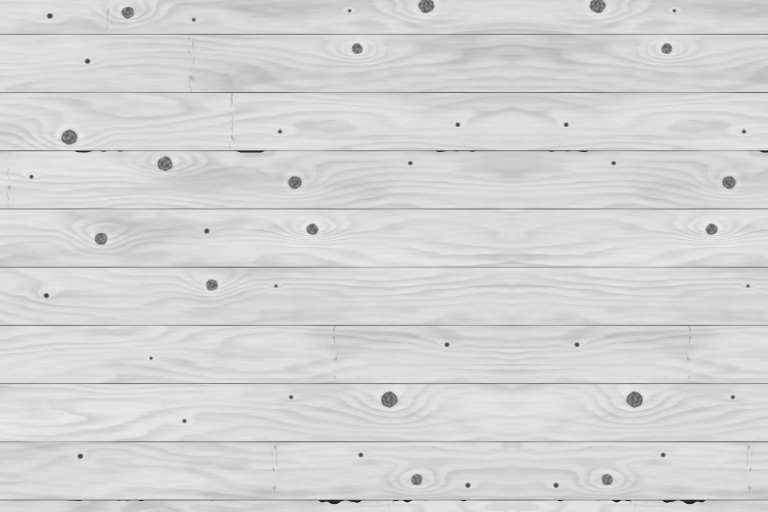
Write a WebGL 2 fragment shader that draws this texture.

```glsl
#version 300 es
precision highp float;
precision highp int;

uniform vec2 u_resolution;
out vec4 fragColor;

// Lengths are fractions of the canvas height
#define PLANK_PITCH 0.1137
#define FIRST_SEAM 0.0234
#define MIRROR_X 1.0
#define SEAM_HALF 0.0009
#define RINGS 5.0
#define WOOD 0.882
#define LATEWOOD 0.06
#define STAIN 0.10
#define FIBRE 0.028
#define SEAM_TONE 0.36
#define BIG_KNOT_CHANCE 0.55
#define SMALL_KNOT_CHANCE 0.55

vec2 hash2(vec2 cell) {
    uvec2 v = uvec2(ivec2(floor(cell)) + 4096);
    v = v * 1664525u + 1013904223u;
    for (int i = 0; i < 2; i++) {
        v.x += v.y * 1664525u;
        v.y += v.x * 1664525u;
        v ^= v >> 16u;
    }
    return vec2(v & 0xffffu) / 65535.0;
}

float corner(vec2 cell, vec2 offset) {
    float angle = 6.2832 * hash2(cell).x;
    return dot(vec2(cos(angle), sin(angle)), offset);
}

// Gradient noise, about -0.7 to 0.7
float noise(vec2 p) {
    vec2 i = floor(p), f = p - i;
    vec2 u = f * f * f * (f * (f * 6.0 - 15.0) + 10.0);
    vec2 e = vec2(1.0, 0.0);
    return mix(mix(corner(i, f), corner(i + e.xy, f - e.xy), u.x),
               mix(corner(i + e.yx, f - e.yx), corner(i + e.xx, f - e.xx), u.x), u.y);
}

float disc(float dist, float radius, float px) {
    return 1.0 - smoothstep(radius - px, radius + px, dist);
}

void main() {
    float px = 1.0 / u_resolution.y;
    vec2 p = gl_FragCoord.xy * px;
    p.x = MIRROR_X - abs(p.x - MIRROR_X);

    float across = (p.y - FIRST_SEAM) / PLANK_PITCH;
    float row = floor(across), v = across - row;
    vec2 rowRandom = hash2(vec2(row, 11.0));
    vec2 shift = vec2(row * 17.3, row * 9.7);

    // Knots: two big and four small candidates on each plank
    float bend = 0.0, halo = 0.0, knotCover = 0.0, knotTone = 0.0;
    for (int i = 0; i < 6; i++) {
        bool big = i < 2;
        float slots = big ? 2.0 : 4.0;
        float slot = float(big ? i : i - 2);
        vec2 place = hash2(vec2(row * 8.0 + float(i), 31.0));
        vec2 kind = hash2(vec2(row * 8.0 + float(i), 77.0));
        if (kind.x > (big ? BIG_KNOT_CHANCE : SMALL_KNOT_CHANCE)) continue;

        vec2 centre = vec2((slot + 0.1 + 0.8 * place.x) / slots,
                           FIRST_SEAM + PLANK_PITCH * (row + mix(0.2, 0.8, place.y)));
        float radius = big ? mix(0.009, 0.015, kind.y) : mix(0.0025, 0.0048, kind.y);
        vec2 d = p - centre;
        float dist = length(d * vec2(0.95, 1.0)) + 0.15 * radius * noise(p * 90.0);
        vec2 swell = d / (radius * vec2(5.0, 2.5));
        bend += (big ? 3.2 : 0.8) * exp(-dot(swell, swell));
        float ring = (dist / radius - 1.6) / 0.4;
        halo += (big ? 0.03 : 0.015) * exp(-ring * ring);

        float cover = disc(dist, radius, 1.3 * px);
        float heart = 0.46 + 0.04 * sin(dist / radius * 11.0) + 0.22 * noise(p * 150.0);
        heart -= 0.07 * smoothstep(0.6, 1.0, dist / radius);
        knotTone = mix(knotTone, big ? heart : 0.27, step(0.001, cover));
        knotCover = max(knotCover, cover);
    }

    // Growth rings: slow darkening, then a soft edge; clear in some areas only
    float field = RINGS * v + bend
        + 3.6 * noise(vec2(p.x * 2.4, v * 1.4) + shift)
        + 0.7 * noise(vec2(p.x * 7.0, v * 4.0) + shift)
        + 0.15 * noise(vec2(p.x * 30.0, v * 9.0) + shift);
    float phase = fract(field);
    float edge = clamp(RINGS * px / PLANK_PITCH, 0.18, 0.4);
    float late = smoothstep(0.2, 1.0 - edge, phase) * (1.0 - smoothstep(1.0 - edge, 1.0, phase));
    float strength = clamp(0.65 + 1.3 * noise(vec2(p.x * 4.0, v * 2.5) + shift.yx), 0.05, 1.3);
    float tone = WOOD - 0.022 * rowRandom.x - LATEWOOD * late * strength + halo;

    // Broad tone drift, grey stains along the grain, and fine fibres
    tone += 0.045 * noise(vec2(p.x * 2.0, v * 0.8) + shift + 40.5);
    float blotch = noise(vec2(p.x * 3.0, v * 2.0) - shift)
        + 0.3 * noise(vec2(p.x * 14.0, v * 7.0) - shift);
    tone -= STAIN * smoothstep(0.04, 0.45, blotch) * (0.4 + 0.6 * rowRandom.y);
    tone += FIBRE * noise(vec2(p.x * 16.0, p.y * 150.0) + shift);
    tone += 0.5 * FIBRE * noise(p * vec2(70.0, 190.0));

    // Speckled saw scuffs standing across some planks
    vec2 scuff = hash2(vec2(row, 53.0));
    float scuffX = (p.x - scuff.x) / 0.005;
    float specks = smoothstep(0.05, 0.4, noise(p * vec2(160.0, 75.0)));
    tone -= 0.13 * step(scuff.y, 0.5) * exp(-scuffX * scuffX) * specks;

    tone = mix(tone, knotTone, knotCover);

    // Seams, with broken black chips below the worn ones
    float seam = floor(across + 0.5);
    float fromSeam = (across - seam) * PLANK_PITCH;
    float gap = clamp((SEAM_HALF - abs(fromSeam)) / px + 0.5, 0.0, 1.0);
    float seamFade = clamp(0.72 + 0.7 * noise(vec2(p.x * 6.0, seam * 5.3 + 0.4)), 0.35, 1.0);
    float worn = seam == 0.0 ? 1.0 : step(0.72, hash2(vec2(seam, 91.0)).x) * 0.5;
    float chipNoise = noise(vec2(p.x * 9.0, seam * 7.3 + 0.5))
        + 0.4 * noise(vec2(p.x * 45.0, seam * 3.1 + 0.2));
    float chipDepth = 0.009 * worn * smoothstep(0.12, 0.5, chipNoise);
    float chip = clamp((chipDepth + fromSeam) / px, 0.0, 1.0)
        * clamp(-fromSeam / px + 0.5, 0.0, 1.0) * smoothstep(0.0, 0.002, chipDepth);
    tone -= 0.02 * exp(-abs(fromSeam) / 0.004);
    tone = mix(tone, SEAM_TONE, gap * seamFade);
    tone = mix(tone, 0.16, chip);

    fragColor = vec4(vec3(clamp(tone, 0.0, 1.0)), 1.0);
}
```
